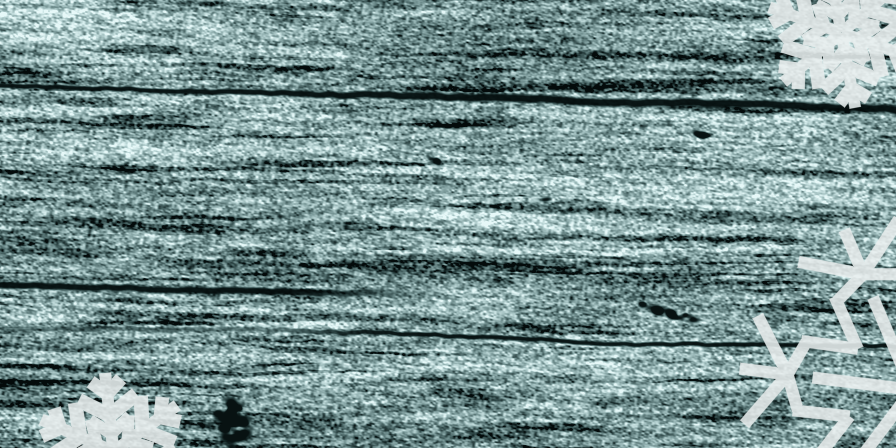
This texture is drawn by a WebGL 2 fragment shader. Its source:

```glsl
#version 300 es
precision highp float;
// Weathered teal planks with pale paper snowflakes at three corners.
// Stretched value noise makes the grain, warped lines make the splits,
// and folded six-way symmetry turns a few bars into each snowflake.
uniform vec2 u_resolution;
out vec4 outColor;

#define GRAIN_CONTRAST 0.95
#define FIBRE_DEPTH 0.30
#define SPECKLE 0.42
#define BRIGHTNESS 0.56
#define SPLIT_DEPTH 0.97
#define FLAKE_COLOR vec3(0.86, 0.89, 0.89)

float hash(vec2 p) {
  vec3 q = fract(p.xyx * vec3(0.1031, 0.1030, 0.0973));
  q += dot(q, q.yzx + 33.33);
  return fract((q.x + q.y) * q.z);
}

float noise(vec2 p) {
  vec2 cell = floor(p), f = fract(p);
  f = f * f * (3.0 - 2.0 * f);
  return mix(mix(hash(cell), hash(cell + vec2(1, 0)), f.x),
             mix(hash(cell + vec2(0, 1)), hash(cell + vec2(1, 1)), f.x), f.y);
}

// Soft ellipse, rotated by angle: 1 in the centre, 0 outside
float blob(vec2 p, vec2 centre, vec2 radius, float angle) {
  float c = cos(angle), s = sin(angle);
  vec2 d = mat2(c, -s, s, c) * (p - centre) / radius;
  return exp(-dot(d, d));
}

// Square-ended bar from a to b
float bar(vec2 p, vec2 a, vec2 b, float halfWidth) {
  vec2 dir = normalize(b - a), d = p - 0.5 * (a + b);
  vec2 q = abs(vec2(dot(d, dir), dot(d, vec2(-dir.y, dir.x))));
  q -= vec2(0.5 * length(b - a), halfWidth);
  return length(max(q, 0.0)) + min(max(q.x, q.y), 0.0);
}

// Fold the plane so one half arm along +x stands for all six
vec2 foldArms(vec2 p, float angle) {
  float sector = radians(60.0);
  float a = mod(atan(p.y, p.x) - angle + 0.5 * sector, sector) - 0.5 * sector;
  return length(p) * vec2(cos(a), abs(sin(a)));
}

float denseFlake(vec2 p, float radius, float angle) {
  vec2 q = foldArms(p, angle) / radius;
  float d = bar(q, vec2(0.0), vec2(0.98, 0.0), 0.075);
  d = min(d, bar(q, vec2(0.22, 0.0), vec2(0.42, 0.25), 0.075));
  d = min(d, bar(q, vec2(0.45, 0.0), vec2(0.68, 0.36), 0.09));
  d = min(d, bar(q, vec2(0.72, 0.0), vec2(0.89, 0.19), 0.085));
  return d * radius;
}

float openFlake(vec2 p, float angle) {
  vec2 q = foldArms(p, angle), node = vec2(0.28, 0.0);
  vec2 shoulder = vec2(0.247, 0.078), notch = vec2(0.131, 0.076);
  float w = 0.0135;
  float d = bar(q, vec2(0.0), vec2(0.224, 0.0), w);
  d = min(d, bar(q, node - vec2(0.01, 0.0), vec2(0.388, 0.0), w));
  d = min(d, bar(q, node, vec2(0.362, 0.122), w));
  d = min(d, bar(q, node, shoulder, w));
  return min(d, bar(q, shoulder + vec2(0.012, 0.0), notch, w));
}

// Dark split around height y
float split(vec2 p, float y, float halfWidth) {
  float wobble = 0.006 * (noise(vec2(p.x * 7.0, 3.0)) - 0.5)
               + 0.005 * (noise(vec2(p.x * 38.0, 9.0)) - 0.5);
  float d = abs(p.y - y - wobble);
  return 1.0 - smoothstep(halfWidth * 0.5, halfWidth + 0.004, d);
}

float woodTone(vec2 p) {
  // Grain follows the slight slope of the planks; small jitter frays it
  float along = p.x, across = p.y + 0.022 * p.x;
  across += 0.016 * (noise(p * vec2(2.2, 5.0)) - 0.5);
  across += 0.006 * (noise(p * vec2(13.0, 22.0)) - 0.5);
  across += 0.004 * (noise(p * vec2(55.0, 60.0)) - 0.5);
  float broad = noise(vec2(along * 1.3, across * 19.0)) - 0.5;
  float medium = noise(vec2(along * 3.0 + 7.0, across * 60.0)) - 0.5;
  float fine = noise(vec2(along * 11.0, across * 140.0)) - 0.5;
  float tone = BRIGHTNESS + GRAIN_CONTRAST * (0.10 * broad + 0.26 * medium + 0.32 * fine);
  vec2 turned = mat2(0.98, 0.2, -0.2, 0.98) * p;
  float speck = noise(turned * vec2(120.0, 210.0)) + noise(turned.yx * vec2(260.0, 170.0)) - 1.0;
  tone += SPECKLE * speck;

  // Dense thin dark fibres, strong in some stretches and faint in others
  for (int i = 0; i < 3; i++) {
    float k = float(i);
    float n = noise(vec2(along * (1.8 + 1.4 * k) + 19.0 * k, across * (52.0 + 31.0 * k) + 7.0 * k));
    float strength = noise(vec2(along * 3.2 + 5.0 * k, across * 13.0 + 40.0 * k));
    tone -= FIBRE_DEPTH * (1.0 - smoothstep(0.12, 0.36, n)) * smoothstep(0.1, 0.7, strength);
  }

  // Worn light areas and stained dark areas
  tone += 0.07 * blob(p, vec2(0.35, 0.72), vec2(0.55, 0.06), 0.0);
  tone += 0.12 * blob(p, vec2(1.02, 0.54), vec2(0.22, 0.08), 0.0);
  tone += 0.08 * blob(p, vec2(1.60, 0.57), vec2(0.40, 0.10), 0.0);
  tone += 0.07 * blob(p, vec2(0.30, 0.93), vec2(0.60, 0.10), 0.0);
  tone -= 0.13 * blob(p, vec2(1.22, 0.91), vec2(0.30, 0.06), 0.0);
  tone -= 0.15 * blob(p, vec2(1.60, 0.88), vec2(0.11, 0.03), -0.1);
  tone -= 0.12 * blob(p, vec2(0.10, 0.47), vec2(0.50, 0.07), 0.0);
  tone -= 0.10 * blob(p, vec2(1.10, 0.38), vec2(0.40, 0.05), 0.0);
  tone -= 0.09 * (1.0 - smoothstep(0.0, 0.22, p.y));

  // Long splits, then knots and gouges
  float x = p.x;
  float cracks = split(p, 0.808 - 0.025 * x, mix(0.004, 0.009, smoothstep(0.2, 1.1, x)));
  cracks = max(cracks, split(p, 0.363 - 0.022 * x, 0.007) * (1.0 - smoothstep(0.6, 1.1, x)));
  cracks = max(cracks, split(p, 0.266 - 0.037 * smoothstep(0.4, 1.7, x), 0.004) * mix(0.5, 1.0, smoothstep(0.5, 0.9, x)));
  float ragged = 0.2 + 1.5 * noise(p * vec2(60.0, 90.0));
  float knots = blob(p, vec2(0.971, 0.641), vec2(0.020, 0.009), -0.6)
              + 0.7 * blob(p, vec2(1.216, 0.552), vec2(0.016, 0.010), 0.5)
              + 0.8 * blob(p, vec2(1.568, 0.698), vec2(0.025, 0.010), -0.3)
              + blob(p, vec2(1.49, 0.302), vec2(0.085, 0.012), -0.3)
              + 1.2 * blob(p, vec2(0.52, 0.055), vec2(0.042, 0.052), 0.3);
  tone = mix(tone, 0.02, SPLIT_DEPTH * cracks);
  return mix(tone, 0.03, smoothstep(0.25, 0.7, knots * ragged));
}

void main() {
  vec2 p = gl_FragCoord.xy / u_resolution.y;
  p.x *= 2.0 * u_resolution.y / u_resolution.x;
  float tone = clamp(woodTone(p), 0.015, 0.9);
  vec3 color = vec3(tone) + vec3(0.0, 0.24, 0.24) * sqrt(tone * (1.0 - tone));

  // Snowflakes, faintly showing the grain beneath
  float d = denseFlake(p - vec2(1.878, 0.927), 0.174, radians(-79.5));
  d = min(d, denseFlake(p - vec2(0.253, -0.008), 0.180, radians(96.0)));
  d = min(d, openFlake(p - vec2(2.036, 0.130), radians(113.0)));
  float edge = 0.75 / u_resolution.y;
  vec3 paper = FLAKE_COLOR + 0.12 * (tone - 0.5);
  color = mix(color, paper, 1.0 - smoothstep(-edge, edge, d));
  outColor = vec4(color, 1.0);
}
```
